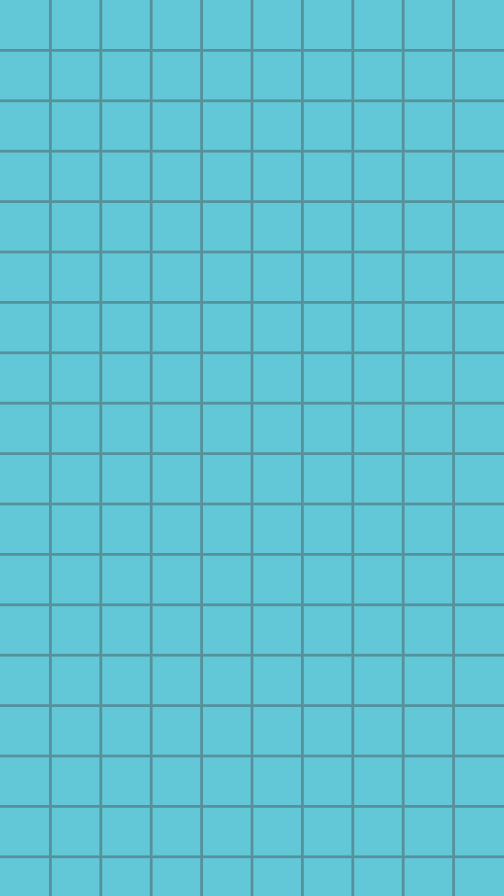
This pattern is drawn by a WebGL 1 fragment shader. Its source:

```glsl
precision highp float;

// Plain square grid: thin slate lines on a flat turquoise ground.
// Cells are a fixed fraction of the canvas width and hang from the top left;
// each line is the distance to the nearest cell border, box filtered.

uniform vec2 u_resolution;

const float COLUMNS = 10.0;      // cells across the canvas width
const float LINE_WIDTH = 0.054;  // in cells
const vec3 GROUND_COLOR = vec3(0.384, 0.784, 0.843);
const vec3 LINE_COLOR = vec3(0.337, 0.565, 0.608);

// Coverage of the lines on each axis; pixelSize is in cells.
vec2 lineCoverage(vec2 cellPos, float pixelSize) {
  vec2 borderDistance = abs(cellPos - floor(cellPos + 0.5));
  return clamp((0.5 * LINE_WIDTH - borderDistance) / pixelSize + 0.5, 0.0, 1.0);
}

// 1 away from the canvas rim, 0 within half a cell of it along an axis
// whose rim falls on a cell border.
vec2 interiorMask(vec2 cellPos) {
  float column = floor(cellPos.x + 0.5);
  float row = floor(cellPos.y + 0.5);
  return vec2(step(0.5, column) * step(column, COLUMNS - 0.5), step(0.5, row));
}

void main() {
  // Cell coordinates, measured rightward and downward from the top left.
  float pixelSize = COLUMNS / u_resolution.x;
  vec2 fromTopLeft = vec2(gl_FragCoord.x, u_resolution.y - gl_FragCoord.y);
  vec2 cellPos = fromTopLeft * pixelSize;

  // Merge both line directions without darkening the crossings.
  vec2 lines = lineCoverage(cellPos, pixelSize) * interiorMask(cellPos);
  float grid = max(lines.x, lines.y);

  gl_FragColor = vec4(mix(GROUND_COLOR, LINE_COLOR, grid), 1.0);
}
```
